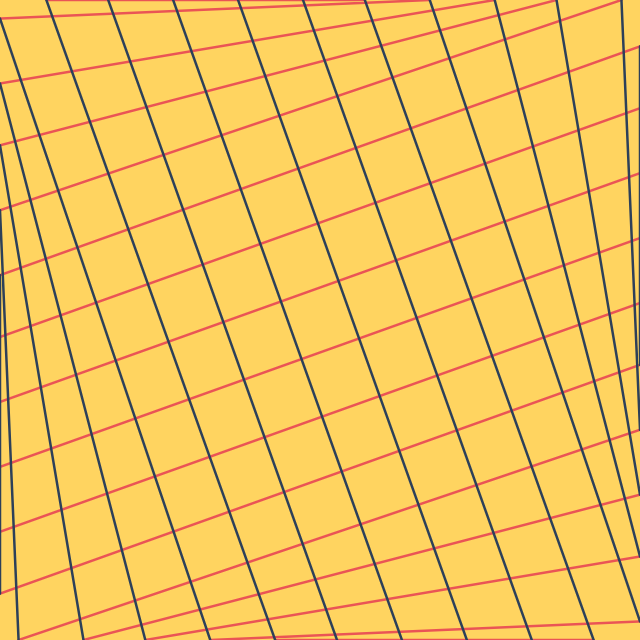
Write a Shadertoy shader that draws this pattern.

```glsl
#define GROUND vec3(1.0, 0.831, 0.376)
#define SHALLOW_COLOR vec3(0.918, 0.329, 0.333)
#define STEEP_COLOR vec3(0.176, 0.251, 0.349)
#define LINE_WIDTH 0.0039
#define SPACING 0.1
#define LEFT_START 0.02874
#define RIGHT_START 0.67126
#define SNAP_STEPS 207.0

// Anchor positions sit on a fine grid, so the spacing varies slightly
float snap(float t) {
    return floor(t * SNAP_STEPS + 0.5) / SNAP_STEPS;
}

// Walk the border from the top left corner: down the left side, then right
vec2 leftAnchor(float t) {
    return vec2(max(-t, 0.0) + max(t - 1.0, 0.0), 1.0 - clamp(t, 0.0, 1.0));
}

// Walk the border from the top left corner: along the top, then down the right
vec2 rightAnchor(float t) {
    return vec2(min(t, 1.0) - max(t - 2.0, 0.0), 1.0 - clamp(t - 1.0, 0.0, 1.0));
}

float segmentDistance(vec2 p, vec2 a, vec2 b) {
    vec2 pa = p - a, ba = b - a;
    return length(pa - ba * clamp(dot(pa, ba) / dot(ba, ba), 0.0, 1.0));
}

// Distance to the nearest string stretched between paired anchors
float stringDistance(vec2 p) {
    float d = 1.0;
    for (int i = -1; i <= 14; i++) {
        float offset = float(i) * SPACING;
        vec2 a = leftAnchor(snap(LEFT_START + offset));
        vec2 b = rightAnchor(snap(RIGHT_START + offset));
        d = min(d, segmentDistance(p, a, b));
    }
    return d;
}

float lineCoverage(float d, float pixel) {
    return clamp((0.5 * LINE_WIDTH - d) / pixel + 0.5, 0.0, 1.0);
}

void mainImage(out vec4 fragColor, in vec2 fragCoord) {
    vec2 uv = fragCoord / iResolution.xy;
    float pixel = 1.0 / min(iResolution.x, iResolution.y);

    // The steep strings are the shallow ones turned a quarter
    float shallow = lineCoverage(stringDistance(uv), pixel);
    float steep = lineCoverage(stringDistance(vec2(uv.y, 1.0 - uv.x)), pixel);

    vec3 color = mix(GROUND, SHALLOW_COLOR, shallow);
    color = mix(color, STEEP_COLOR, steep);
    fragColor = vec4(color, 1.0);
}
```
